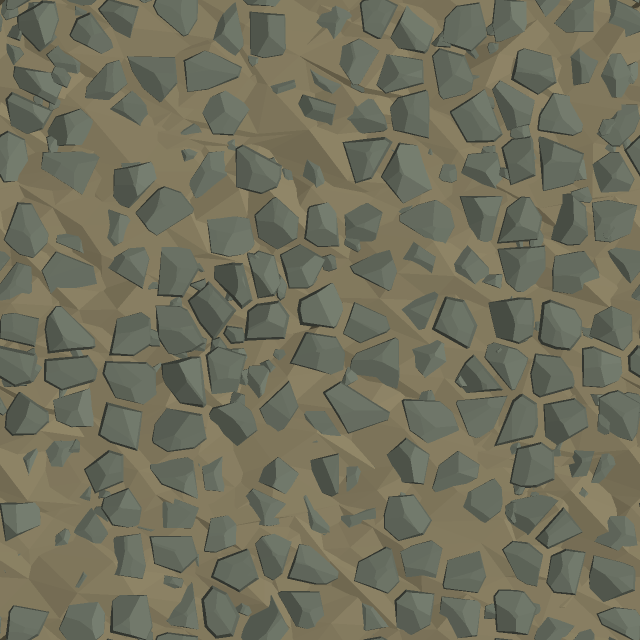
Write a Shadertoy shader that draws this texture.

```glsl
const float TAU = 6.2831853;
const float STONES = 13.0;   // stones across the canvas
const float PEBBLES = 28.0;  // small shards across the canvas
const vec3 STONE_COLOR = vec3(0.405, 0.432, 0.382);
const vec3 EARTH_COLOR = vec3(0.515, 0.478, 0.370);
const vec3 LIGHT = vec3(0.62, 0.10, 0.75);

vec3 hash3(vec2 p) {
    vec3 q = fract(p.xyx * vec3(0.1031, 0.1030, 0.0973));
    q += dot(q, q.yxz + 33.33);
    return fract((q.xxy + q.yzz) * q.zyx);
}

// Gradient noise that wraps after a whole number of cells
float cornerSlope(vec2 cell, vec2 offset, float period) {
    float angle = TAU * hash3(mod(cell, period) + 71.0).x;
    return dot(vec2(cos(angle), sin(angle)), offset);
}

float gradientNoise(vec2 p, float period) {
    vec2 i = floor(p), f = p - i;
    vec2 w = f * f * f * (f * (f * 6.0 - 15.0) + 10.0);
    vec2 e = vec2(1.0, 0.0);
    return mix(mix(cornerSlope(i, f, period), cornerSlope(i + e, f - e, period), w.x),
               mix(cornerSlope(i + e.yx, f - e.yx, period), cornerSlope(i + 1.0, f - 1.0, period), w.x), w.y);
}

// A plane is stored as (slope.xy, height at the current point)
vec3 lower(vec3 a, vec3 b) { return a.z < b.z ? a : b; }
vec3 higher(vec3 a, vec3 b) { return a.z > b.z ? a : b; }
float cross2(vec2 a, vec2 b) { return a.x * b.y - a.y * b.x; }

// Earth: a mesh of triangles with shifted corners
vec3 meshCorner(vec2 cell, vec2 count, float seed) {
    vec3 h = hash3(mod(cell, count) + seed);
    return vec3(cell + 0.5 + 0.8 * (h.xy - 0.5), h.z);
}

vec3 triangle(vec2 p, vec3 a, vec3 b, vec3 c) {
    vec3 e = b - a, f = c - a;
    vec2 q = p - a.xy;
    float area = cross2(e.xy, f.xy);
    float u = cross2(q, f.xy) / area, v = cross2(e.xy, q) / area;
    if (min(min(u, v), 1.0 - u - v) < 0.0) return vec3(0.0, 0.0, -1.0);
    vec2 slope = (vec2(f.y, -f.x) * e.z + vec2(-e.y, e.x) * f.z) / area;
    return vec3(slope, a.z + u * e.z + v * f.z);
}

vec3 earthMesh(vec2 uv, vec2 count, float relief, float seed) {
    vec2 p = vec2(uv.x + uv.y, uv.x - uv.y) * count;
    vec3 top = vec3(0.0, 0.0, -1.0);
    for (int y = -2; y <= 1; y++)
    for (int x = -2; x <= 1; x++) {
        vec2 cell = floor(p) + vec2(x, y);
        vec3 a = meshCorner(cell, count, seed);
        vec3 b = meshCorner(cell + vec2(1, 0), count, seed);
        vec3 c = meshCorner(cell + vec2(0, 1), count, seed);
        vec3 d = meshCorner(cell + 1.0, count, seed);
        top = higher(top, higher(triangle(p, a, b, d), triangle(p, a, d, c)));
    }
    vec2 g = top.xy * count / STONES;
    return relief * vec3(g.x + g.y, g.x - g.y, top.z);
}

// Stones: cut cells with steep sides and a few sloping top facets
vec2 stoneSite(vec2 cell, float count, float seed) {
    return cell + 0.5 + 0.74 * (hash3(mod(cell, count) + seed).xy - 0.5);
}

vec3 stone(vec2 uv, float count, float gap, vec2 crownRange, float seed) {
    vec2 p = uv * count, home = floor(p), nearest = home;
    float best = 9.0;
    for (int y = -1; y <= 1; y++)
    for (int x = -1; x <= 1; x++) {
        vec2 cell = home + vec2(x, y);
        float d = distance(p, stoneSite(cell, count, seed));
        if (d < best) { best = d; nearest = cell; }
    }
    vec2 site = stoneSite(nearest, count, seed), local = p - site;
    vec2 id = mod(nearest, count) + seed;
    float crown = mix(crownRange.x, crownRange.y, hash3(id + 37.0).x);
    vec3 body = vec3(0.0, 0.0, crown);
    for (int y = -2; y <= 2; y++)
    for (int x = -2; x <= 2; x++) {
        if (x == 0 && y == 0) continue;
        vec2 between = stoneSite(nearest + vec2(x, y), count, seed) - site;
        vec2 dir = normalize(between);
        float inside = 0.5 * length(between) - dot(local, dir) - gap;
        body = lower(body, 5.5 * vec3(-dir, inside));
    }
    for (int k = 0; k < 5; k++) {
        vec3 h = hash3(id + 53.0 + 17.0 * float(k));
        float angle = TAU * (float(k) + h.x) / 5.0;
        vec2 dir = vec2(cos(angle), sin(angle));
        float along = dot(local, dir), slope = 0.04 + 0.6 * h.y * h.y;
        body = lower(body, vec3(-dir * slope, crown + 0.03 * h.z - slope * along));
        body = lower(body, 5.5 * vec3(-dir, mix(0.36, 0.62, h.z) - along));
    }
    return vec3(body.xy, body.z * STONES / count);
}

float shade(vec2 slope) {
    float diffuse = dot(normalize(vec3(-slope, 1.0)), LIGHT) / LIGHT.z;
    return mix(1.0, max(diffuse, 0.0), 0.52);
}

vec3 ground(vec2 uv) {
    float swell = gradientNoise(uv * 3.0, 3.0) + 0.5 * gradientNoise(uv * 7.0, 7.0);
    vec3 earth = higher(earthMesh(uv, vec2(12, 8), 0.20, 5.0), earthMesh(uv, vec2(9, 13), 0.19, 29.0));
    earth.z += 0.04 + 0.28 * swell;
    vec3 rock = higher(stone(uv, STONES, 0.045, vec2(0.20, 0.44), 11.0),
                       stone(uv, PEBBLES, 0.12, vec2(-0.5, 0.5), 83.0));
    return rock.z > earth.z ? STONE_COLOR * shade(rock.xy) : EARTH_COLOR * shade(earth.xy * 1.7);
}

void mainImage(out vec4 fragColor, in vec2 fragCoord) {
    // Four samples per pixel smooth the edges
    vec3 color = vec3(0.0);
    for (int k = 0; k < 4; k++) {
        vec2 shift = vec2(k % 2, k / 2) * 0.5 - 0.25;
        color += ground(fract((fragCoord + shift) / iResolution.xy));
    }
    fragColor = vec4(color / 4.0, 1.0);
}
```
